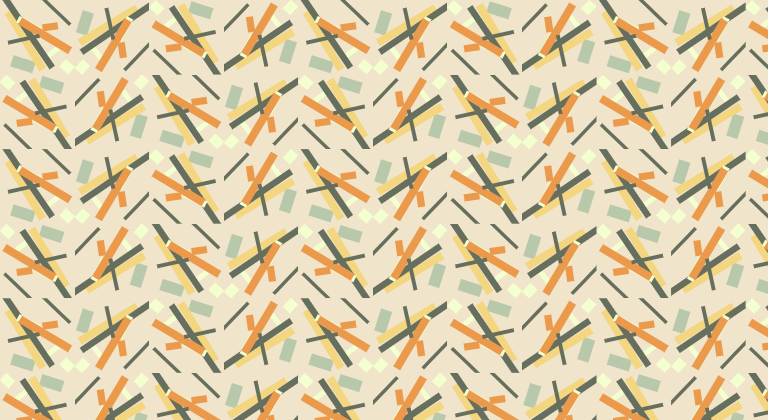
This pattern is drawn by a WebGL 1 fragment shader. Its source:

```glsl
precision highp float;
// Scattered confetti bars on a cream ground: one square cell of overlapping
// sticks and blocks, turned a quarter from column to column and a half from
// row to row. Every piece is an oriented box distance, clipped by its cell.

uniform vec2 u_resolution;

#define CELLS_ACROSS 10.3
#define GROUND vec3(0.941, 0.894, 0.792)
#define PALE   vec3(0.953, 1.000, 0.812)
#define YELLOW vec3(0.955, 0.840, 0.505)
#define SAGE   vec3(0.722, 0.784, 0.667)
#define DARK   vec3(0.400, 0.430, 0.365)
#define ORANGE vec3(0.922, 0.600, 0.290)
#define LONG_HALF 0.053
#define DARK_HALF 0.043
#define THIN_HALF 0.023

// Signed distance to a square-ended bar running from a to b.
float bar(vec2 p, vec2 a, vec2 b, float halfWidth) {
  vec2 span = b - a;
  float len = length(span);
  vec2 dir = span / len;
  vec2 rel = p - 0.5 * (a + b);
  vec2 local = vec2(dot(rel, dir), dot(rel, vec2(-dir.y, dir.x)));
  vec2 d = abs(local) - vec2(0.5 * len, halfWidth);
  return length(max(d, 0.0)) + min(max(d.x, d.y), 0.0);
}

// Lays a colour over the base wherever the distance is negative.
vec3 paint(vec3 base, vec3 ink, float d, float pixel) {
  return mix(base, ink, clamp(0.5 - d / pixel, 0.0, 1.0));
}

// Undoes a number of clockwise quarter turns about the cell centre.
vec2 unturn(vec2 p, float turns) {
  float angle = turns * 1.570796;
  float c = cos(angle);
  float s = sin(angle);
  return vec2(c * p.x + s * p.y, c * p.y - s * p.x);
}

void main() {
  // Cells are counted from the upper left, with y pointing down.
  float pixel = CELLS_ACROSS / u_resolution.x;
  vec2 grid = vec2(gl_FragCoord.x, u_resolution.y - gl_FragCoord.y) * pixel;
  vec2 cell = floor(grid);
  vec2 centred = fract(grid) - 0.5;
  float clip = max(abs(centred.x), abs(centred.y)) - 0.5;
  vec2 p = unturn(centred, mod(cell.x + 2.0 * cell.y, 4.0)) + 0.5;

  // Loose blocks behind the sticks
  float pale = min(bar(p, vec2(0.84, 0.84), vec2(0.96, 0.95), 0.067),
                   bar(p, vec2(0.62, 0.77), vec2(0.85, 0.59), 0.035));
  float sage = bar(p, vec2(0.16, 0.815), vec2(0.455, 0.908), 0.078);

  // Crossing sticks
  float yellow = bar(p, vec2(0.108, 0.161), vec2(0.574, 0.932), LONG_HALF);
  float dark = min(bar(p, vec2(0.07, -0.02), vec2(0.70, 0.907), DARK_HALF),
                   bar(p, vec2(0.575, -0.02), vec2(0.94, 0.33), THIN_HALF));
  float lining = bar(p, vec2(0.24, 0.255), vec2(0.53, 0.41), 0.047);
  float orange = min(bar(p, vec2(0.27, 0.28), vec2(0.94, 0.68), LONG_HALF),
                     bar(p, vec2(0.57, 0.375), vec2(0.775, 0.345), 0.048));
  float cross = bar(p, vec2(0.108, 0.573), vec2(0.53, 0.48), THIN_HALF + 0.003);

  // Layers from back to front
  vec3 color = GROUND;
  color = paint(color, PALE, max(pale, clip), pixel);
  color = paint(color, SAGE, max(sage, clip), pixel);
  color = paint(color, YELLOW, max(yellow, clip), pixel);
  color = paint(color, DARK, max(dark, clip), pixel);
  color = paint(color, PALE, max(lining, clip), pixel);
  color = paint(color, ORANGE, max(orange, clip), pixel);
  color = paint(color, DARK, max(cross, clip), pixel);
  gl_FragColor = vec4(color, 1.0);
}
```
